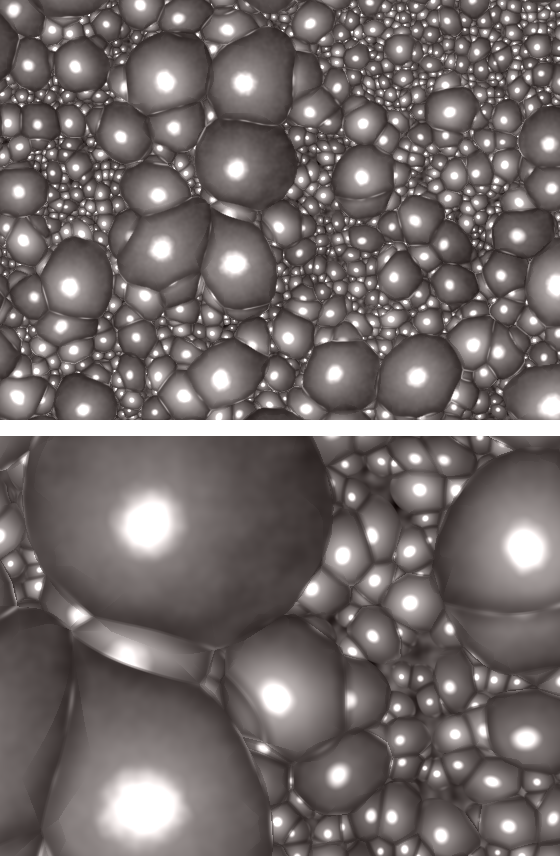
Top: the whole. Bottom: its middle third, enlarged.
A WebGL 1 fragment shader for this texture:

```glsl
precision highp float;
// Packed metallic bubbles under a lamp, from large domes down to fine grains.
// Five sizes of scattered domes compete by height, so neighbours meet in straight
// seams; each dome is lit by a glow, a sharp glint and a faint rim.
uniform vec2 u_resolution;

struct Dome {
  float lift;   // squared height above the floor
  vec2 local;   // position inside the dome, 1 at its edge
  vec2 slope;   // half the downhill gradient of lift
  float seed;
  float radius;
};

vec2 hash2(vec2 p) {
  vec3 a = fract(p.xyx * vec3(0.1031, 0.1030, 0.0973));
  a += dot(a, a.yzx + 33.33);
  return fract((a.xx + a.yz) * a.zy);
}

float corner(vec2 cell, vec2 offset) {
  return dot(hash2(cell) * 2.0 - 1.0, offset);
}

// Gradient noise, about -0.7 to 0.7
float noise(vec2 p) {
  vec2 i = floor(p), f = fract(p);
  vec2 u = f * f * f * (f * (f * 6.0 - 15.0) + 10.0);
  vec2 e = vec2(1.0, 0.0);
  return mix(mix(corner(i, f), corner(i + e.xy, f - e.xy), u.x),
             mix(corner(i + e.yx, f - e.yx), corner(i + e.xx, f - e.xx), u.x), u.y);
}

// 1 where large domes grow, 0 in the fine-grained corner and the left strip
float coarseness(vec2 p) {
  float wobble = 0.16 * noise(p * 5.0 + 3.0);
  float cornerZone = length((p - vec2(1.12, 0.93)) * vec2(0.75, 1.3)) + wobble;
  float stripZone = length((p - vec2(0.17, 0.58)) * vec2(1.6, 0.6)) + wobble;
  return smoothstep(0.2, 0.34, cornerZone) * smoothstep(0.05, 0.15, stripZone);
}

Dome domeAt(vec2 p, vec2 cell, float scale, float level) {
  vec2 a = hash2(cell + level * 37.0);
  vec2 b = hash2(cell + level * 37.0 + 91.7);
  vec2 centre = (cell + 0.5 + 0.6 * (a - 0.5)) / scale;
  float keep = mix(smoothstep(1.0, 4.0, level), 0.8, coarseness(centre));
  float seed = fract(a.x * 7.0 + b.y * 5.0);
  float radius = (mix(0.34, 0.55, b.y) + 0.04 * level) / scale;
  float angle = 6.283 * a.y;
  mat2 turn = mat2(cos(angle), sin(angle), -sin(angle), cos(angle));
  float stretch = mix(1.0, 1.25, seed);
  vec2 axes = vec2(stretch, 1.0 / stretch);
  vec2 q = turn * (p - centre) / (radius * axes);
  float lift = b.x < keep ? radius * radius * (1.0 - dot(q, q)) : -1.0;
  // multiplying from the left by a vector turns back to canvas axes
  return Dome(lift, (q * axes) * turn / stretch, (radius * q / axes) * turn, seed, radius);
}

float shade(Dome dome, vec2 p) {
  vec2 q = dome.local;
  float edge = min(length(q), 1.0);
  float mottle = noise(p * 38.0 + dome.seed * 9.0) + 0.6 * noise(p * 95.0);
  vec2 lamp = vec2(-0.1, -0.06) + 0.22 * (hash2(vec2(dome.seed * 91.0, 4.0)) - 0.5);
  float d = length(q - lamp) + 0.06 * mottle;
  float polish = mix(0.55, 1.25, fract(dome.seed * 13.0));
  float glow = 0.47 * polish * exp(-2.6 * d * d);
  float glint = 0.6 * (1.0 - smoothstep(0.06, 0.28, d));
  float rim = 0.16 * smoothstep(0.78, 0.95, edge) * smoothstep(-0.2, 0.5, noise(q * 2.0 + dome.seed * 50.0));
  return 0.22 + glow + glint + rim + 0.07 * mottle;
}

void main() {
  vec2 p = gl_FragCoord.xy / u_resolution.y;
  vec2 warped = p + 0.014 * vec2(noise(p * 9.0), noise(p * 9.0 + 40.0));

  // Find the two highest domes over this point
  Dome top = Dome(-1.0, vec2(1.0), vec2(0.0), 0.0, 0.01);
  Dome next = top;
  float scale = 4.2;
  for (int level = 0; level < 5; level++) {
    vec2 home = floor(warped * scale);
    for (int y = -1; y <= 1; y++) {
      for (int x = -1; x <= 1; x++) {
        Dome dome = domeAt(warped, home + vec2(float(x), float(y)), scale, float(level));
        if (dome.lift > top.lift) {
          next = top;
          top = dome;
        } else if (dome.lift > next.lift) {
          next = dome;
        }
      }
    }
    scale *= 1.85;
  }

  // Blend across the seam, then darken the crevice beside it
  float seam = (top.lift - next.lift) / (2.0 * length(top.slope - next.slope) + 0.0001);
  float tone = mix(shade(next, p), shade(top, p), 0.5 + 0.5 * smoothstep(0.0, 0.0016, seam));
  tone *= mix(0.72, 1.0, smoothstep(0.0, 0.22 * top.radius, seam));

  // Beads of light along the seams, and lumpy floor in the gaps
  float beads = smoothstep(-0.1, 0.45, noise(p * 32.0));
  tone += 0.36 * beads * exp(-pow(seam / 0.0022, 2.0)) * smoothstep(0.01, 0.04, top.radius);
  float ground = 0.27 + 0.3 * noise(p * 55.0) + 0.2 * noise(p * 110.0);
  tone = mix(ground, tone, smoothstep(-0.00004, 0.00002, top.lift));
  tone += 0.06 * noise(p * 4.0);

  vec3 warmGrey = vec3(0.02, -0.01, -0.014);
  gl_FragColor = vec4(clamp(vec3(tone) + warmGrey, 0.0, 1.0), 1.0);
}
```
